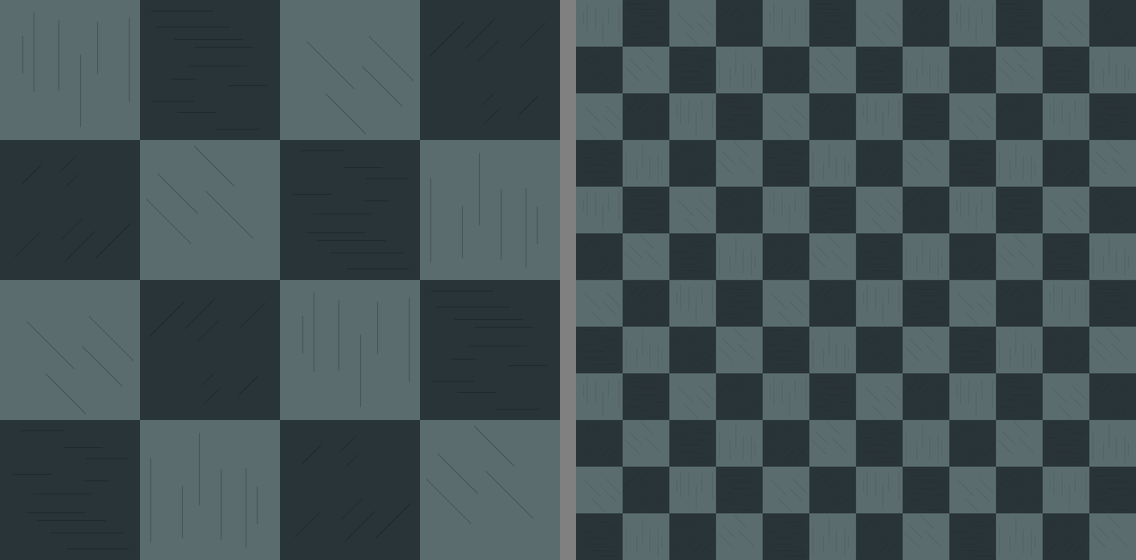
Left: one tile. Right: repeated 3 by 3.
A Shadertoy shader for this pattern:

```glsl
#define TILES 4.0
#define LIGHT vec3(0.353, 0.422, 0.433)
#define DARK vec3(0.160, 0.202, 0.224)
#define SCRATCH_SHADE 0.77
#define SCRATCH_WIDTH 0.0062
#define JITTER 0.7
// Per grain: vertical, horizontal, falling diagonal, rising diagonal
#define COUNTS ivec4(6, 10, 4, 7)
#define SHORTEST vec4(0.24, 0.07, 0.40, 0.12)
#define LONGEST vec4(0.64, 0.57, 0.50, 0.50)

float hash(float n, float salt) {
    return fract(sin(n * 12.99 + salt * 78.23) * 4375.85);
}

// Box-filtered coverage of a signed distance (positive is inside)
float coverage(float d, float px) {
    return clamp(d / px + 0.5, 0.0, 1.0);
}

vec2 grainDirection(int grain) {
    if (grain == 0) return vec2(0.0, 1.0);
    if (grain == 1) return vec2(1.0, 0.0);
    return normalize(vec2(1.0, grain == 2 ? 1.0 : -1.0));
}

// Straight hairlines parallel to the grain; p is measured from the tile centre
float scratches(vec2 p, int grain, float px) {
    vec2 dir = grainDirection(grain);
    float along = dot(p, dir);
    float across = dot(p, vec2(-dir.y, dir.x));
    bool diagonal = grain > 1;
    float spread = diagonal ? 0.80 : 0.92;
    int count = COUNTS[grain];
    float ink = 0.0;

    for (int i = 0; i < count; i++) {
        float id = float(i + 1) + 17.0 * float(grain);
        float slot = (float(i) + 0.5 + JITTER * (hash(id, 1.0) - 0.5)) / float(count);
        float offset = (slot - 0.5) * spread;
        // Keep every scratch inside its tile
        float reach = diagonal ? 0.66 - abs(offset) : 0.44;
        float halfLength = 0.5 * mix(SHORTEST[grain], LONGEST[grain], hash(id, 2.0));
        halfLength = min(halfLength, reach);
        float middle = (2.0 * hash(id, 3.0) - 1.0) * (reach - halfLength);

        float body = coverage(0.5 * SCRATCH_WIDTH - abs(across - offset), px);
        float ends = coverage(halfLength - abs(along - middle), px);
        ink = max(ink, body * ends);
    }
    return ink;
}

void mainImage(out vec4 fragColor, in vec2 fragCoord) {
    vec2 uv = fragCoord / iResolution.xy;
    vec2 grid = vec2(uv.x, 1.0 - uv.y) * TILES;
    float px = TILES / min(iResolution.x, iResolution.y);

    // Odd rows are half-turned copies; the lower pair shifts by two tiles
    vec2 cell = mod(floor(grid), 4.0);
    vec2 p = fract(grid) - 0.5;
    float edge = 0.5 - max(abs(p.x), abs(p.y));
    if (mod(cell.y, 2.0) > 0.5) {
        cell.x = 3.0 - cell.x;
        p = -p;
    }
    int grain = int(mod(cell.x + 2.0 * floor(cell.y / 2.0), 4.0));

    // Checkerboard with smoothed borders
    float side = grain % 2 == 0 ? 1.0 : -1.0;
    vec3 color = mix(DARK, LIGHT, coverage(side * edge, px));

    color *= mix(1.0, SCRATCH_SHADE, scratches(p, grain, px));
    fragColor = vec4(color, 1.0);
}
```
